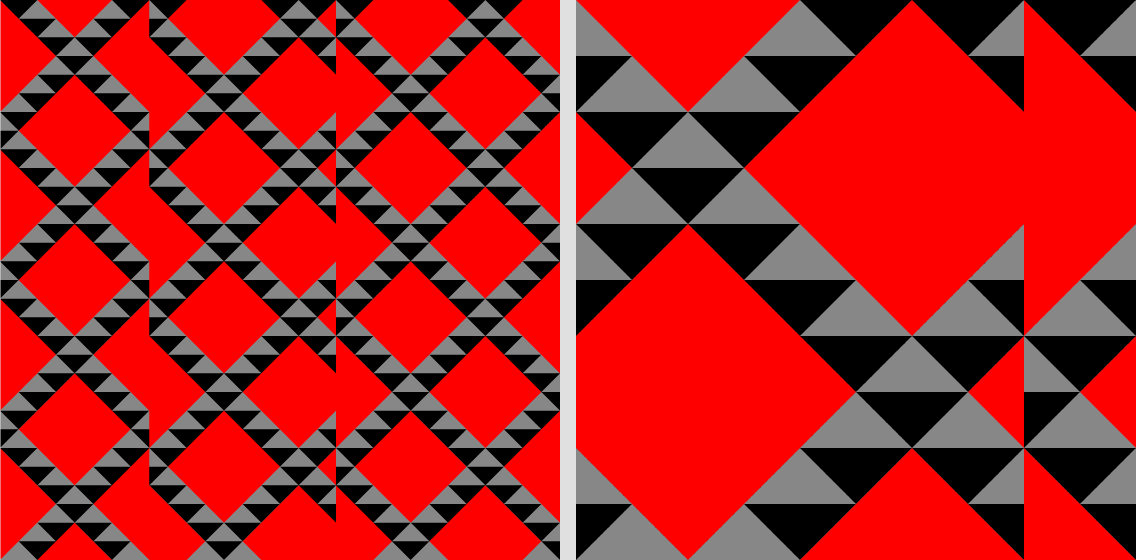
Left, the full canvas; right, a detail of the centre.
A Shadertoy shader for this pattern:

```glsl
// Red diamond lattice with bands of grey and black triangles, cut into three offset panels.
#define UNITS 30.0           // triangle heights across the canvas
#define PERIOD 8.0           // lattice repeat, in units
#define SEAM_A 8.0           // left edge of the middle panel
#define SEAM_B 18.0          // left edge of the right panel
#define PANEL_DROP 2.0       // how far the later panels slide down
#define EDGE_WIDTH 0.03      // pale hairline on the left border
#define SAMPLES 4            // antialiasing samples per axis
#define RED vec3(1.0, 0.0, 0.0)
#define GREY vec3(0.53)
#define BLACK vec3(0.0)
#define PALE vec3(0.9)

// Colour at p, in units, with y pointing down from the top border.
vec3 lattice(vec2 p) {
    if (p.x < EDGE_WIDTH) return PALE;

    // Panel-local position, relative to a band crossing
    float seam = p.x < SEAM_A ? 0.0 : (p.x < SEAM_B ? SEAM_A : SEAM_B);
    float drop = seam > 0.0 ? PANEL_DROP : 0.0;
    vec2 q = p - vec2(seam + 4.0, 3.0 + drop);

    // Diagonal axes: bands are two units wide on each
    vec2 diag = vec2(q.x + q.y, q.y - q.x);
    vec2 band = abs(mod(diag + 0.5 * PERIOD, PERIOD) - 0.5 * PERIOD);
    if (min(band.x, band.y) > 1.0) return RED;

    // Each small diamond splits into a grey top and a black bottom
    vec2 cell = mod(diag + 1.0, 2.0) - 1.0;
    return cell.x + cell.y < 0.0 ? GREY : BLACK;
}

void mainImage(out vec4 fragColor, in vec2 fragCoord) {
    // Average a regular grid of samples inside the pixel
    vec3 sum = vec3(0.0);
    for (int j = 0; j < SAMPLES; j++) {
        for (int i = 0; i < SAMPLES; i++) {
            vec2 jitter = (vec2(i, j) + 0.5) / float(SAMPLES) - 0.5;
            vec2 uv = (fragCoord + jitter) / iResolution.y;
            sum += lattice(UNITS * vec2(uv.x, 1.0 - uv.y));
        }
    }
    fragColor = vec4(sum / float(SAMPLES * SAMPLES), 1.0);
}
```
